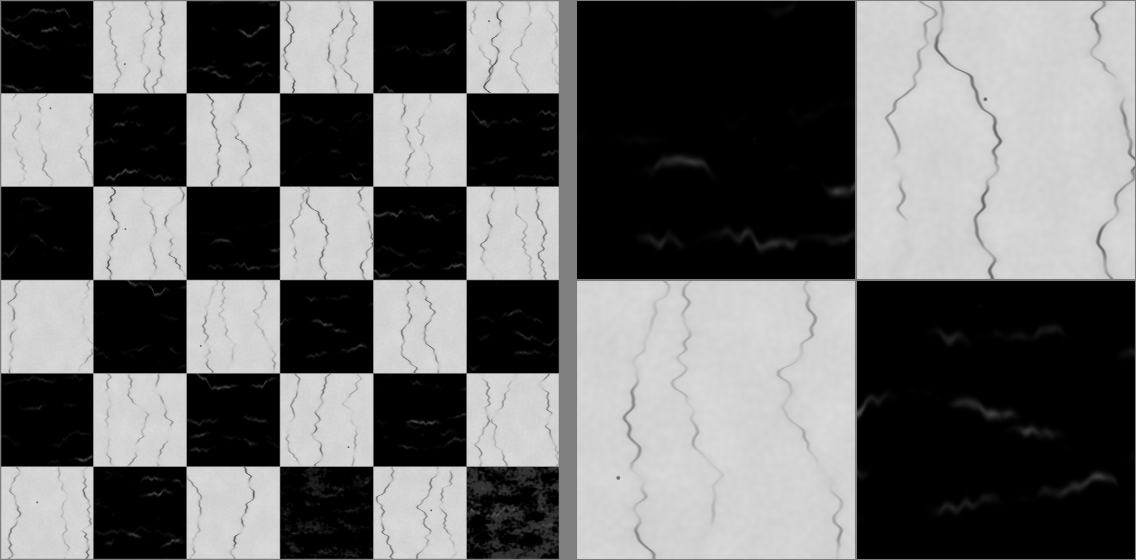
Left: the whole. Right: its middle third, enlarged.
Write a WebGL 2 fragment shader that draws this texture.

```glsl
#version 300 es
precision highp float;
// Checkerboard of polished marble: white tiles with upright cracks, black tiles with level veins.

#define TILES 6.0
#define JOINT 0.004
#define FRAME 0.014
#define CRACK_WIDTH 0.008
#define VEIN_WIDTH 0.017
#define MOTTLE 0.035
#define WHITE vec3(0.83)
#define CRACK vec3(0.30)
#define BLACK vec3(0.0)
#define VEIN vec3(0.30)
#define GROUT vec3(0.49)

uniform vec2 u_resolution;
out vec4 fragColor;

// Three random values in 0..1 from a whole-number position
vec3 hash3(vec3 p) {
    uvec3 v = uvec3(ivec3(floor(p)) + 1000);
    v = v * 1664525u + 1013904223u;
    v.x += v.y * v.z; v.y += v.z * v.x; v.z += v.x * v.y;
    v ^= v >> 16u;
    v.x += v.y * v.z; v.y += v.z * v.x; v.z += v.x * v.y;
    return vec3(v >> 8u) / float(1 << 24);
}

float corner(vec2 cell, vec2 offset, float seed) {
    float angle = 6.2832 * hash3(vec3(cell, seed)).x;
    return dot(vec2(cos(angle), sin(angle)), offset);
}

// Gradient noise, about -1..1
float noise(vec2 p, float seed) {
    vec2 i = floor(p), f = p - i, o = vec2(1.0, 0.0);
    vec2 u = f * f * f * (f * (f * 6.0 - 15.0) + 10.0);
    float low = mix(corner(i, f, seed), corner(i + o, f - o, seed), u.x);
    float high = mix(corner(i + o.yx, f - o.yx, seed), corner(i + 1.0, f - 1.0, seed), u.x);
    return 1.4 * mix(low, high, u.y);
}

float fbm(vec2 p, float seed) {
    float sum = 0.0, gain = 0.5;
    for (int i = 0; i < 4; i++) {
        sum += gain * noise(p, seed + float(i));
        p *= 2.1;
        gain *= 0.5;
    }
    return sum;
}

// Distance across to a jagged path that runs along the first axis
float pathDistance(vec2 p, float start, float seed) {
    float path = start + 0.14 * noise(vec2(p.x * 2.3, 0.5), seed)
               + 0.055 * noise(vec2(p.x * 7.0, 0.5), seed + 1.0)
               + 0.03 * noise(vec2(p.x * 21.0, 0.5), seed + 2.0);
    return abs(p.y - path);
}

vec3 whiteMarble(vec2 p, vec2 cell, float seed, float px) {
    float mottle = fbm(p * vec2(5.0, 4.0), seed) + 0.4 * noise(p * 34.0, seed + 5.0);
    vec3 color = WHITE + MOTTLE * mottle;
    vec3 traits = hash3(vec3(cell, 91.0));
    float count = 2.0 + floor(2.0 * traits.x) + step(TILES - 1.5, cell.x);
    // Cracks, each with its own place and strength
    for (float i = 0.0; i < 5.0; i++) {
        if (i >= count) break;
        vec3 h = hash3(vec3(cell, 20.0 + i));
        float d = pathDistance(p.yx, (i + 0.15 + 0.7 * h.x) / count, seed + 10.0 + 4.0 * i);
        float broken = smoothstep(-0.6, 0.5, noise(p * vec2(3.0, 8.0), seed + 40.0 + i));
        float line = 1.0 - smoothstep(0.0, CRACK_WIDTH + px, d);
        float halo = exp(-d * d / 0.0008);
        float strength = mix(0.35, 1.0, h.y);
        color = mix(color, CRACK, strength * (0.85 * line * broken + 0.07 * halo));
    }
    // A small pit in some tiles
    float pit = 1.0 - smoothstep(0.003, 0.006 + px, length(p - 0.15 - 0.7 * traits.yz));
    return mix(color, CRACK, 0.8 * pit * step(0.55, traits.x));
}

vec3 blackMarble(vec2 p, vec2 cell, float seed) {
    float light = 0.0;
    // Level veins that break into blotches
    for (float i = 0.0; i < 4.0; i++) {
        vec3 h = hash3(vec3(cell, 50.0 + i));
        float d = pathDistance(p, (i + h.x) / 4.0, seed + 10.0 + 4.0 * i) / VEIN_WIDTH;
        float broken = smoothstep(-0.15, 0.55, noise(p * vec2(4.0, 5.0), seed + 40.0 + i));
        float blotch = 0.75 + 0.5 * noise(p * 22.0, seed + 50.0);
        light += exp(-d * d) * broken * blotch * mix(0.25, 1.0, h.y);
    }
    // Faint flecks, and smoky clouds that thicken along the lowest row
    float smoke = fbm(p * vec2(4.0, 7.0), seed + 60.0) + 0.25 * noise(p * 26.0, seed + 65.0);
    light += 0.35 * smoothstep(0.5, 0.8, smoke);
    float cloudy = (1.0 - step(0.5, cell.y)) * cell.x / (TILES - 1.0);
    light += cloudy * 0.65 * smoothstep(0.35 - 0.5 * cloudy, 0.7 - 0.4 * cloudy, smoke);
    return mix(BLACK, VEIN, clamp(light, 0.0, 1.0));
}

float edgeDistance(vec2 p, float size) {
    vec2 e = min(p, size - p);
    return min(e.x, e.y);
}

void main() {
    vec2 board = TILES * gl_FragCoord.xy / u_resolution;
    float px = TILES / min(u_resolution.x, u_resolution.y);
    vec2 cell = mod(floor(board), TILES);
    vec2 p = fract(board);
    float seed = 100.0 * (cell.x + TILES * cell.y);

    bool isBlack = mod(cell.x + cell.y, 2.0) > 0.5;
    vec3 color = isBlack ? blackMarble(p, cell, seed) : whiteMarble(p, cell, seed, px);

    // Thin joints, a little wider around the whole board
    float gap = min(edgeDistance(p, 1.0) - JOINT, edgeDistance(board, TILES) - FRAME);
    color = mix(GROUT, color, smoothstep(-0.5 * px, 0.5 * px, gap));
    fragColor = vec4(clamp(color, 0.0, 1.0), 1.0);
}
```
